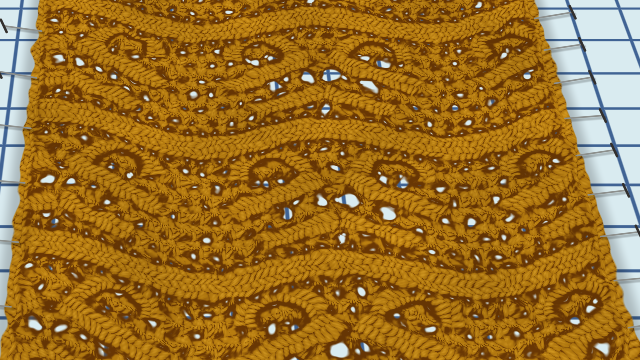
Write a Shadertoy shader that draws this pattern.

```glsl
const float TAU = 6.28318;
const float TOP_WIDTH = 1.375, GROWTH = 0.414;  // cloth width, far to near
const float TOP_LEFT = 0.11, DRIFT = -0.111;
const float DEPTH = 1.632;  // foreshortening
const float MOTIF = 0.48, CENTRE = 0.55;
const float ROW = 0.328, ROW_START = 0.053;
const float WAVE = 0.032, BOW = 0.2;
const float GRID = 0.1;
const vec2 MESH = vec2(0.036, 0.041);
const vec3 DEEP = vec3(0.40, 0.21, 0.015);
const vec3 AMBER = vec3(0.69, 0.47, 0.06);
const vec3 GOLD = vec3(0.82, 0.60, 0.14);
const vec3 BOARD = vec3(0.85, 0.92, 0.94);
const vec3 BLUE = vec3(0.25, 0.39, 0.58);
const vec3 STEEL = vec3(0.55, 0.56, 0.55);
const vec3 PIN_HEAD = vec3(0.2, 0.19, 0.18);

float random(vec2 p) {
  vec3 q = fract(p.xyx * vec3(0.1031, 0.1030, 0.0973));
  q += dot(q, q.yzx + 33.33);
  return fract((q.x + q.y) * q.z);
}

float corner(vec2 cell, vec2 d) {
  float a = TAU * random(cell);
  return dot(vec2(cos(a), sin(a)), d);
}

// Gradient noise
float noise(vec2 p) {
  vec2 i = floor(p), f = fract(p), s = f * f * (3.0 - 2.0 * f), e = vec2(1, 0);
  return mix(mix(corner(i, f), corner(i + e, f - e), s.x),
             mix(corner(i + e.yx, f - e.yx), corner(i + 1.0, f - 1.0), s.x), s.y);
}

float below(float a, float b, float x) { return 1.0 - smoothstep(a, b, x); }

float segment(vec2 p, vec2 a, vec2 b) {
  vec2 d = b - a;
  return length(p - a - d * clamp(dot(p - a, d) / dot(d, d), 0.0, 1.0));
}

// Leaning loops of plied yarn, one per unit cell
float stitch(vec2 q) {
  float parity = mod(floor(q.y), 2.0), y = fract(q.y) - 0.5;
  float x = q.x + 0.5 * parity + (parity - 0.5) * y;
  float loop = sqrt(max(0.0, 0.5 + 0.5 * cos(TAU * x)));
  float ply = 0.05 * sin(TAU * (2.0 * x + 2.5 * y));
  return 0.28 + 0.5 * loop * (1.0 - 10.0 * y * y * y * y) + ply;
}

// Solid strip over the lace; x is height, y is distance into the yarn
void overlay(inout vec2 lace, float d, vec2 q) {
  lace.x *= mix(0.5, 1.0, smoothstep(0.0, 0.014, d));
  lace.x = mix(lace.x, stitch(q) + 0.06, below(-0.004, 0.004, d));
  lace.y = max(lace.y, -d);
}

void bar(inout vec2 lace, vec2 m, vec2 a, vec2 b, float w) {
  vec2 dir = normalize(b - a), r = m - a;
  vec2 q = vec2(dot(r, dir), dot(r, vec2(-dir.y, dir.x)));
  float h = 0.5 * length(b - a);
  overlay(lace, max(abs(q.y) - w, abs(q.x - h) - h), q / vec2(0.012, w));
}

void hole(inout vec2 lace, vec2 d, float radius) {
  lace.y = min(lace.y, length(d * vec2(1.0, 0.8)) - radius);
}

vec2 crochet(vec2 f) {
  vec2 g = f + 0.013 * vec2(noise(f * 27.0), noise(f * 27.0 + 40.0));
  float x = g.x - CENTRE, column = round(x / MOTIF);
  float across = x - column * MOTIF;
  float wave = WAVE * (1.0 - cos(TAU * x / MOTIF));
  float y = g.y - ROW_START + BOW * x * x - wave;
  float row = floor((y + 0.03) / ROW), down = y - row * ROW;
  vec2 m = vec2(abs(across), down + wave);

  // Open mesh of small shells
  vec2 cell = vec2(g.x, down) / MESH;
  cell.x += 0.5 * mod(floor(cell.y), 2.0);
  float chance = random(floor(cell) + 17.0 * row + 60.0);
  vec2 c = fract(cell) - 0.5, fan = c + vec2(0.0, 0.75);
  vec2 lace = vec2(stitch(vec2(atan(fan.x, fan.y) * 2.6, length(fan) * 2.2)),
                   (length(c) - mix(0.12, 0.31, chance)) * MESH.x);

  // Large openings beside the chevrons and under the arches
  float side_id = column * 2.0 + step(0.0, across);
  float size = mix(0.6, 1.05, random(vec2(side_id, row) + 90.0));
  hole(lace, m - vec2(0.022, 0.183), 0.019 * size);
  hole(lace, m - vec2(0.088, 0.214), 0.016 * size);
  hole(lace, m - vec2(0.088, 0.135), 0.013 * size);
  hole(lace, m - vec2(0.124, 0.145), 0.014 * size);
  hole(lace, m - vec2(0.0, 0.277), 0.014 * size);
  lace.y += 0.008 * noise(f * 65.0);

  // Arched fan with a dark inner rim
  vec2 arc = m - vec2(0.105, 0.13);
  float r = length(arc), rim = (r - 0.039) / 0.006;
  overlay(lace, max(abs(r - 0.06) - 0.018, arc.y - 0.015),
          vec2(atan(arc.x, -arc.y) * 5.0, (r - 0.042) / 0.018));
  lace.x *= 1.0 - 0.8 * exp(-rim * rim) * below(0.0, 0.02, arc.y);

  // Two chevrons, wavy band with eyelets, selvedge
  bar(lace, m, vec2(0.015, 0.125), vec2(0.18, 0.225), 0.021);
  bar(lace, m, vec2(0.0, 0.225), vec2(0.13, 0.29), 0.019);
  float band = y - ROW * round(y / ROW), edge = min(g.x, 1.0 - g.x);
  hole(lace, vec2(fract(g.x / 0.028) * 0.028 - 0.014, abs(band) - 0.037), 0.007);
  overlay(lace, abs(band) - 0.03, vec2(g.x / 0.013, band / 0.015));
  overlay(lace, edge - 0.02, vec2(g.y / 0.018, edge / 0.013));

  lace.x *= mix(0.15, 1.0, smoothstep(-0.003, 0.008, lace.y));
  lace.x += 0.16 * noise(f * 130.0) + 0.2 * noise(f * 48.0);
  return lace;
}

// T-pins at even steps down one side; side is -1 or 1
void addPins(inout vec3 col, vec2 p, float depth, float side, float first, float gap) {
  float k = round((depth - first) / gap), v = (first + k * gap) / DEPTH;
  float t = v * TOP_WIDTH / (1.0 - v * GROWTH);
  float x = TOP_LEFT + DRIFT * t + step(0.0, side) * (TOP_WIDTH + GROWTH * t);
  vec2 tip = vec2(x - side * 0.015, t), tee = vec2(0.008, 0.017);
  vec2 head = tip + vec2(side * 0.105, 0.01 * random(vec2(k + 9.0, side + 3.0)) - 0.018);
  col *= 1.0 - 0.2 * below(0.001, 0.007, segment(p - 0.006, tip, head));
  col = mix(col, STEEL, below(0.001, 0.0035, segment(p, tip, head)));
  col = mix(col, PIN_HEAD, below(0.002, 0.005, segment(p, head - tee, head + tee)));
}

void mainImage(out vec4 fragColor, in vec2 fragCoord) {
  vec2 p = fragCoord / iResolution.y;
  p.y = 1.0 - p.y;
  vec2 f = vec2(p.x - TOP_LEFT - DRIFT * p.y, p.y * DEPTH) / (TOP_WIDTH + GROWTH * p.y);

  // Ruled board
  vec2 z = abs(fract((f - vec2(0.065, 0.028)) / GRID + 0.5) - 0.5);
  vec3 col = mix(BOARD, BLUE, below(0.018, 0.05, min(z.x, z.y)));
  float edge = min(f.x, 1.0 - f.x);
  col *= mix(0.8, 1.0, smoothstep(0.0, 0.03, abs(edge)));

  // Lit yarn
  vec2 lace = crochet(f);
  float lit = lace.x + 0.3 * (lace.x - crochet(f - vec2(0.002, 0.004)).x);
  vec3 yarn = mix(DEEP, AMBER, smoothstep(0.05, 0.6, lit));
  yarn = mix(yarn, GOLD, 0.75 * smoothstep(0.6, 1.1, lit));
  yarn *= 1.0 + 0.1 * noise(f * 7.0);
  edge += 0.014 * noise(f * 22.0);
  col = mix(col, yarn, smoothstep(-0.008, -0.003, lace.y) * smoothstep(-0.002, 0.002, edge));

  addPins(col, p, f.y, -1.0, 0.1, 0.141);
  addPins(col, p, f.y, 1.0, 0.06, 0.0985);
  fragColor = vec4(col, 1.0);
}
```
